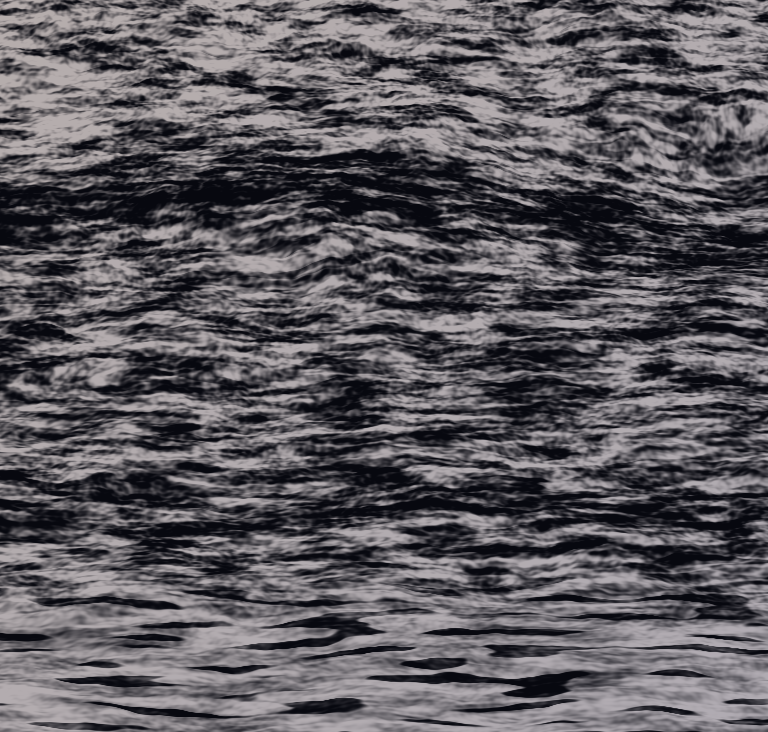
A Shadertoy shader for this texture:

```glsl
const float TAU = 6.2831853;
const vec3 DEEP_WATER = vec3(0.028, 0.032, 0.060);
const vec3 SKY_SHEEN = vec3(0.705, 0.678, 0.685);

float hash(vec2 cell) {
    return fract(sin(dot(cell, vec2(127.1, 311.7))) * 43758.5453);
}

// Slope contribution of one lattice corner
float corner(vec2 cell, vec2 offset) {
    float angle = TAU * hash(cell);
    return dot(vec2(cos(angle), sin(angle)), offset);
}

float gradientNoise(vec2 p) {
    vec2 i = floor(p), f = fract(p);
    vec2 w = f * f * f * (f * (f * 6.0 - 15.0) + 10.0);
    vec2 e = vec2(1.0, 0.0);
    float low = mix(corner(i, f), corner(i + e.xy, f - e.xy), w.x);
    float high = mix(corner(i + e.yx, f - e.yx), corner(i + e.xx, f - e.xx), w.x);
    return mix(low, high, w.y);
}

// Flat ripples; frequency counts cells across and up the canvas
float ripples(vec2 p, vec2 frequency, float seed) {
    return gradientNoise(p * frequency + seed * vec2(17.3, 9.7));
}

// Flatten the tops and troughs so that the edges between them turn crisp
float crisp(float n, float softness) {
    return n * inversesqrt(n * n + softness * softness);
}

// Thin bright lines along the zero crossings of the ripples
float glints(vec2 p, vec2 frequency, float seed) {
    return 1.0 - smoothstep(0.02, 0.15, abs(ripples(p, frequency, seed)));
}

// Sparse slender dark streaks
float dashes(vec2 p, vec2 frequency, float seed) {
    return smoothstep(0.15, 0.25, ripples(p, frequency, seed));
}

// Dark wave face: sharp at the crest, fading out below it
float waveFace(float y, float crest, float thickness) {
    float depth = crest - y;
    return smoothstep(-0.010, 0.014, depth)
        * (1.0 - smoothstep(0.5 * thickness, 1.3 * thickness, depth));
}

float mainCrest(float x) {
    float hump = (x - 0.4) / 0.2;
    return 0.755 + 0.040 * exp(-hump * hump) - 0.065 * smoothstep(0.55, 1.0, x);
}

// Bend the water along the main wave and shrink it with distance
vec2 waterPlane(vec2 uv, float aspect) {
    float nearCrest = (uv.y - 0.73) / 0.10;
    float bend = (mainCrest(uv.x) - 0.755) * exp(-nearCrest * nearCrest);
    vec2 p = vec2((uv.x - 0.5) * aspect * mix(0.75, 1.35, uv.y), uv.y - 0.8 * bend);
    p.y += 0.016 * ripples(p, vec2(4.5, 9.0), 1.0);
    p.y += 0.006 * ripples(p, vec2(14.0, 30.0), 2.0);
    p.y += 0.0025 * ripples(p, vec2(42.0, 80.0), 11.0);
    p.x += 0.030 * ripples(p, vec2(5.0, 21.0), 3.0);
    return p;
}

// Broad light and dark zones
float zones(vec2 uv, vec2 p, float shallows) {
    float wobble = 0.02 * ripples(p, vec2(7.0, 3.0), 4.0);
    float crest = mainCrest(uv.x) + wobble;
    float shade = 0.40 * waveFace(uv.y, crest, mix(0.11, 0.065, uv.x));
    shade += 0.20 * waveFace(uv.y, 0.355 + 2.0 * wobble, 0.11);
    shade += 0.08 * waveFace(uv.y, 0.50 - 2.0 * wobble, 0.06);
    float farWater = smoothstep(-0.01, 0.06, uv.y - crest);
    return 0.06 + 0.22 * shallows + farWater * mix(0.24, 0.04, uv.x) - shade;
}

float surface(vec2 p, float shallows) {
    float chop = 1.0 - 0.5 * shallows;
    float h = 0.40 * ripples(p, vec2(5.0, 25.0), 5.0);
    h += 0.25 * chop * crisp(ripples(p, vec2(8.0, 54.0), 6.0), 0.09);
    h += 0.22 * chop * crisp(ripples(p, vec2(19.0, 104.0), 7.0), 0.12);
    h += 0.46 * chop * ripples(p, vec2(62.0, 190.0), 8.0);
    h += 0.40 * chop * ripples(p, vec2(115.0, 250.0), 12.0);
    h += 0.28 * chop * (glints(p, vec2(8.0, 60.0), 9.0) - 0.35);
    h -= mix(0.28, 0.70, shallows) * dashes(p, vec2(9.0, 78.0), 10.0);
    return h;
}

void mainImage(out vec4 fragColor, in vec2 fragCoord) {
    vec2 uv = fragCoord / iResolution.xy;
    vec2 p = waterPlane(uv, iResolution.x / iResolution.y);
    float shallows = 1.0 - smoothstep(0.12, 0.25, uv.y);
    float height = surface(p, shallows) + zones(uv, p, shallows);
    float light = smoothstep(-0.60, 0.62, height);

    // Warm sheen at upper left, cooler toward lower right
    vec3 tint = mix(vec3(1.01, 1.0, 0.985), vec3(0.98, 0.99, 1.02),
        0.5 + 0.5 * (uv.x - uv.y));
    fragColor = vec4(mix(DEEP_WATER, SKY_SHEEN * tint, light), 1.0);
}
```
